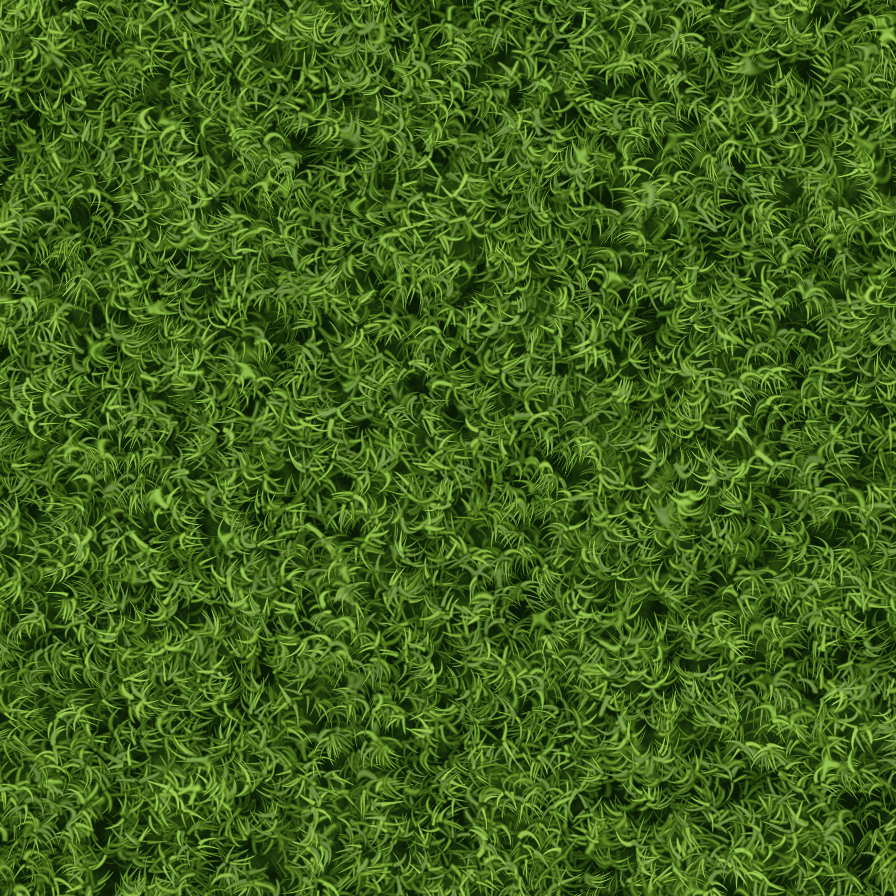
Write a WebGL 2 fragment shader that draws this texture.

```glsl
#version 300 es
precision highp float;
// Dense lawn seen from above: layered tufts of short, curved, tapering grass blades.

uniform vec2 u_resolution;
out vec4 fragColor;

// Layout, in canvas heights
const int LAYERS = 6;
const int BLADES_PER_TUFT = 6;
const float CELL_SIZE = 0.038;
const float BLADE_HALF_WIDTH = 0.0022;
const float EDGE_SOFTNESS = 0.0012;
const vec2 BLADE_LENGTH = vec2(0.5, 0.8);   // range, in cells
const float ROOT_SPREAD = 0.3;              // in cells
const float FAN_ANGLE = 4.8;
const float MAX_BEND = 0.3;

// Tone
const float LOW_TONE = 0.2;
const float HIGH_TONE = 0.76;
const float TONE_SPREAD = 0.46;
const float RIDGE_LIGHT = 0.14;
const float SHADOW_STRENGTH = 0.22;
const float PALE_SHARE = 0.27;

// Colours, from the gaps to the lit tips
const vec3 GAP = vec3(0.04, 0.10, 0.015);
const vec3 DARK = vec3(0.08, 0.17, 0.03);
const vec3 DEEP = vec3(0.17, 0.29, 0.05);
const vec3 MID = vec3(0.26, 0.40, 0.09);
const vec3 LIGHT = vec3(0.37, 0.53, 0.14);
const vec3 BRIGHT = vec3(0.53, 0.71, 0.27);
const vec3 GLINT = vec3(0.64, 0.82, 0.35);
const vec3 PALE = vec3(0.43, 0.56, 0.27);

// Integer hash giving three values in 0..1
vec3 hash3(ivec3 key) {
    uvec3 v = uvec3(key) * 1664525u + 1013904223u;
    v.x += v.y * v.z; v.y += v.z * v.x; v.z += v.x * v.y;
    v ^= v >> 16u;
    v.x += v.y * v.z; v.y += v.z * v.x; v.z += v.x * v.y;
    return vec3(v >> 8u) / 16777216.0;
}

float cornerGradient(ivec2 corner, vec2 offset) {
    float angle = 6.2832 * hash3(ivec3(corner, 91)).x;
    return dot(vec2(cos(angle), sin(angle)), offset);
}

float gradientNoise(vec2 p) {
    ivec2 i = ivec2(floor(p));
    vec2 f = fract(p);
    vec2 s = f * f * f * (f * (f * 6.0 - 15.0) + 10.0);
    float low = mix(cornerGradient(i, f), cornerGradient(i + ivec2(1, 0), f - vec2(1, 0)), s.x);
    float high = mix(cornerGradient(i + ivec2(0, 1), f - vec2(0, 1)),
                     cornerGradient(i + ivec2(1, 1), f - vec2(1, 1)), s.x);
    return mix(low, high, s.y);
}

float linearStep(float a, float b, float x) {
    return clamp((x - a) / (b - a), 0.0, 1.0);
}

vec3 grassColour(float tone, float pale) {
    vec3 c = mix(GAP, DARK, linearStep(0.0, 0.08, tone));
    c = mix(c, DEEP, linearStep(0.08, 0.25, tone));
    c = mix(c, MID, linearStep(0.25, 0.46, tone));
    c = mix(c, LIGHT, linearStep(0.46, 0.64, tone));
    c = mix(c, BRIGHT, linearStep(0.64, 0.84, tone));
    c = mix(c, GLINT, linearStep(0.84, 1.1, tone));
    return mix(c, PALE * (0.55 + 0.62 * tone), pale * smoothstep(0.35, 0.65, tone));
}

// Paints one blade over surface = (tone, paleness); q is relative to the tuft, in cells
void paintBlade(inout vec2 surface, vec2 q, ivec3 key, float flow, float layerTone, float soft) {
    vec3 shape = hash3(key);
    vec3 look = hash3(key + ivec3(0, 0, 5000));
    q -= (look.xy - 0.5) * ROOT_SPREAD;
    float angle = flow + (shape.x - 0.5) * FAN_ANGLE;
    vec2 axis = vec2(cos(angle), sin(angle));
    float bladeLength = mix(BLADE_LENGTH.x, BLADE_LENGTH.y, shape.y);
    float t = dot(q, axis) / bladeLength;
    if (t < 0.0 || t > 1.0) return;

    // Distance to a parabolic spine, corrected for its slope
    float bend = (shape.z - 0.5) * 2.0 * MAX_BEND;
    float side = dot(q, vec2(-axis.y, axis.x)) - bend * bladeLength * t * t;
    float d = abs(side) * CELL_SIZE * inversesqrt(1.0 + 4.0 * bend * bend * t * t);
    float width = BLADE_HALF_WIDTH * (1.0 - 0.65 * t) * mix(0.75, 1.25, look.y);
    float ends = smoothstep(0.0, 0.12, t) * (1.0 - smoothstep(0.8, 1.0, t));
    float cover = ends * (1.0 - smoothstep(width - soft, width + soft, d));
    float shadow = ends * (1.0 - smoothstep(width, width * 2.4 + soft, d));

    float ridge = RIDGE_LIGHT * (1.0 - linearStep(0.0, width, d));
    float tone = layerTone + (look.z - 0.5) * TONE_SPREAD + ridge + 0.08 * (t - 0.5);
    surface.x *= 1.0 - SHADOW_STRENGTH * shadow;
    surface = mix(surface, vec2(tone, step(fract(look.x * 7.0), PALE_SHARE)), 0.92 * cover);
}

void main() {
    vec2 p = gl_FragCoord.xy / u_resolution.y;
    float soft = max(EDGE_SOFTNESS, 0.6 / u_resolution.y);
    float flow = 7.0 * gradientNoise(p * 6.0 + 3.7);
    vec2 surface = vec2(0.08 + 0.14 * gradientNoise(p * 70.0), 0.0);

    // Tufts from the soil upward
    for (int layer = 0; layer < LAYERS; layer++) {
        float layerTone = mix(LOW_TONE, HIGH_TONE, float(layer) / float(LAYERS - 1));
        vec2 grid = p / CELL_SIZE + float(layer) * vec2(17.37, 31.61);
        ivec2 home = ivec2(floor(grid));
        for (int n = 0; n < 9; n++) {
            ivec2 cell = home + ivec2(n % 3 - 1, n / 3 - 1);
            vec3 tuft = hash3(ivec3(cell, layer + 200));
            vec2 q = grid - vec2(cell) - tuft.xy;
            if (dot(q, q) > 1.0) continue;
            float tuftFlow = flow + (tuft.z - 0.5) * 3.0;
            for (int b = 0; b < BLADES_PER_TUFT; b++)
                paintBlade(surface, q, ivec3(cell, layer * 16 + b), tuftFlow, layerTone, soft);
        }
    }

    // Uneven growth and fine grain
    float growth = 0.16 * gradientNoise(p * 13.0) + 0.14 * gradientNoise(p * 42.0 + 9.0);
    float grain = 0.06 * gradientNoise(p * 230.0);
    fragColor = vec4(grassColour(surface.x + growth + grain, surface.y), 1.0);
}
```
